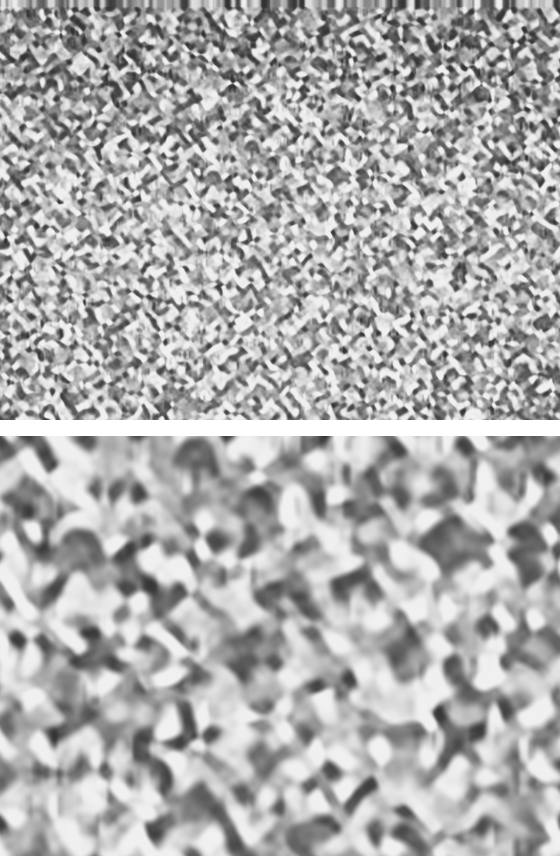
Top, the full canvas; bottom, a detail of the centre.
Write a Shadertoy shader that draws this texture.

```glsl
// Grey analogue static: slanted, hard-edged grains with faint vertical streaks.

const vec2  GRAIN_FREQ   = vec2(72.0, 64.0);   // grains per canvas height
const float GRAIN_TILT   = 0.65;               // radians
const float GRAIN_EDGE   = 0.14;               // flat part of each grain
const float WARP_FREQ    = 42.0;
const float WARP_AMOUNT  = 0.015;              // in canvas heights
const float CRISP_RADIUS = 0.013;              // in canvas heights
const float CRISP_AMOUNT = 0.35;
const float FINE_FREQ    = 135.0;
const float FINE_AMOUNT  = 0.24;
const vec2  BLOCK_FREQ   = vec2(26.0, 38.0);   // streak blocks per height
const float STREAK_FREQ  = 150.0;
const float STREAK_SHARE = 0.40;               // share of blocks with streaks
const float STREAK_GAIN  = 0.60;
const float SMEAR_START  = 0.985;              // rows above repeat this row
const float TONE_DARK    = 0.20;
const float TONE_LIGHT   = 0.94;
const vec2  TONE_RANGE   = vec2(-0.41, 1.08);  // noise span mapped to tones
const float TOP_SHADE    = 0.20;
const float BASE_LIFT    = 0.06;
const float SIDE_SHADE   = 0.05;

float hash(vec2 p) {
    return fract(sin(dot(p, vec2(12.9898, 78.233))) * 43758.5453);
}

// Value noise; a larger plateau gives flatter grains with steeper edges.
float valueNoise(vec2 p, float plateau) {
    vec2 cell = floor(p);
    vec2 w = smoothstep(plateau, 1.0 - plateau, fract(p));
    float lower = mix(hash(cell), hash(cell + vec2(1.0, 0.0)), w.x);
    float upper = mix(hash(cell + vec2(0.0, 1.0)), hash(cell + vec2(1.0)), w.x);
    return mix(lower, upper, w.y);
}

// Tilted grains, with the domain bent so that they become angular.
float grains(vec2 p) {
    vec2 q = p * WARP_FREQ;
    vec2 bend = vec2(valueNoise(q + 17.3, 0.0), valueNoise(q + 71.9, 0.0)) - 0.5;
    float c = cos(GRAIN_TILT), s = sin(GRAIN_TILT);
    vec2 tilted = mat2(c, -s, s, c) * (p + WARP_AMOUNT * bend);
    return valueNoise(tilted * GRAIN_FREQ, GRAIN_EDGE);
}

// Grains pushed away from the mean of their surroundings.
float crispGrains(vec2 p) {
    float centre = grains(p);
    float around = 0.0;
    for (int i = 0; i < 4; i++) {
        float angle = 1.5707963 * float(i);
        around += 0.25 * grains(p + CRISP_RADIUS * vec2(cos(angle), sin(angle)));
    }
    return centre + CRISP_AMOUNT * (centre - around);
}

// Thin vertical bars that fade in and out over a random share of blocks.
float streaks(vec2 p) {
    vec2 q = p * BLOCK_FREQ;
    q.y += 7.0 * hash(vec2(floor(q.x), 3.1));
    vec2 block = floor(q);
    vec2 inBlock = fract(q);
    vec2 fade = smoothstep(0.0, 0.3, inBlock) * smoothstep(0.0, 0.3, 1.0 - inBlock);
    float streaked = step(1.0 - STREAK_SHARE, hash(block + 5.7));
    float x = p.x * STREAK_FREQ;
    float row = block.y * 3.0 + 0.5;
    float w = smoothstep(0.1, 0.9, fract(x));
    float bar = mix(hash(vec2(floor(x), row)), hash(vec2(floor(x) + 1.0, row)), w);
    return streaked * fade.x * fade.y * (bar - 0.5);
}

// Darker towards the top and slightly darker at the sides.
float shading(vec2 uv) {
    float top = smoothstep(0.5, 1.0, uv.y);
    float side = 2.0 * abs(uv.x - 0.5);
    return BASE_LIFT - TOP_SHADE * top - SIDE_SHADE * side * side;
}

void mainImage(out vec4 fragColor, in vec2 fragCoord) {
    vec2 uv = fragCoord / iResolution.xy;
    vec2 p = fragCoord / iResolution.y;
    p.y = min(p.y, SMEAR_START);

    float level = crispGrains(p);
    level += FINE_AMOUNT * (valueNoise(p * FINE_FREQ + 31.0, 0.0) - 0.5);
    level += STREAK_GAIN * streaks(p);
    level += shading(uv);

    float tone = mix(TONE_DARK, TONE_LIGHT, smoothstep(TONE_RANGE.x, TONE_RANGE.y, level));
    fragColor = vec4(vec3(tone), 1.0);
}
```
